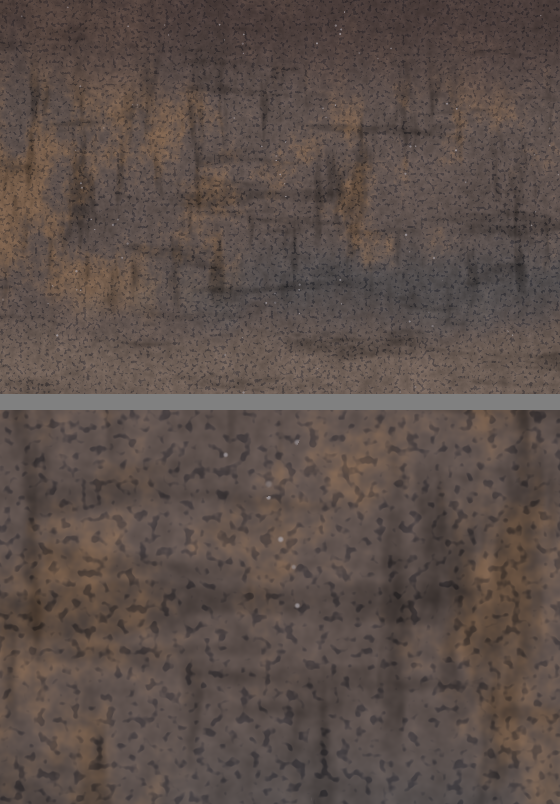
Top: the whole. Bottom: its middle third, enlarged.
This texture is drawn by a Shadertoy shader. Its source:

```glsl
// Weathered oxidised metal: umber and rust patina with drips, dark pitting and pale flecks.

#define CLOUD_SCALE 3.2
#define DRIP_STRENGTH 0.24
#define STAIN_STRENGTH 0.20
#define RUST_AMOUNT 0.85
#define PIT_SCALE 105.0
#define PIT_STRENGTH 0.27
#define GRAIN_STRENGTH 0.20
#define FLECK_SCALE 85.0
#define FLECK_DENSITY 0.09
#define BRIGHTNESS 1.05

const vec3 UMBER = vec3(0.275, 0.225, 0.215);
const vec3 STONE = vec3(0.355, 0.308, 0.292);
const vec3 RUST  = vec3(0.445, 0.345, 0.265);
const vec3 SLATE = vec3(0.295, 0.285, 0.290);
const vec3 SAND  = vec3(0.415, 0.357, 0.322);
const vec3 FLECK = vec3(0.66, 0.64, 0.66);

vec3 hash3(vec2 cell) {
    vec3 q = fract(cell.xyx * vec3(0.1031, 0.1030, 0.0973));
    q += dot(q, q.yxz + 33.33);
    return fract((q.xxy + q.yzz) * q.zyx);
}

float cornerRamp(vec2 cell, vec2 offset) {
    float angle = 6.2832 * hash3(cell).x;
    return dot(vec2(cos(angle), sin(angle)), offset);
}

// Gradient noise, about -0.7 to 0.7
float gradientNoise(vec2 p) {
    vec2 i = floor(p), f = p - i;
    vec2 u = f * f * f * (f * (f * 6.0 - 15.0) + 10.0);
    vec2 e = vec2(0.0, 1.0);
    return mix(mix(cornerRamp(i, f), cornerRamp(i + e.yx, f - e.yx), u.x),
               mix(cornerRamp(i + e.xy, f - e.xy), cornerRamp(i + 1.0, f - 1.0), u.x), u.y);
}

float fbm(vec2 p, int octaves) {
    float sum = 0.0, amplitude = 0.7;
    for (int i = 0; i < octaves; i++) {
        sum += amplitude * gradientNoise(p);
        p = mat2(1.9, 0.35, -0.35, 1.9) * p + 17.3;
        amplitude *= 0.58;
    }
    return sum;
}

float band(float x, float center, float width) {
    float d = (x - center) / width;
    return exp(-d * d);
}

// Sparse round flecks, one candidate in each cell
float flecks(vec2 p, float density) {
    vec2 cell = floor(p);
    vec3 h = hash3(cell + 211.0);
    vec2 center = 0.3 + 0.4 * hash3(cell + 57.0).xy;
    float radius = mix(0.12, 0.28, h.y);
    float dotMask = 1.0 - smoothstep(radius * 0.4, radius + 0.1, length(p - cell - center));
    return dotMask * step(h.x, density) * mix(0.4, 1.0, h.z);
}

void mainImage(out vec4 fragColor, in vec2 fragCoord) {
    vec2 p = fragCoord / iResolution.y;
    float across = fragCoord.x / iResolution.x;

    // Broad clouds and directional wear
    float cloud = fbm(p * CLOUD_SCALE + 4.0, 5);
    float patches = fbm(p * vec2(8.0, 6.0) + 31.0, 5);
    vec2 warped = p + 0.012 * vec2(patches, cloud);
    float drip = fbm(warped * vec2(17.0, 3.0) + 9.0, 4);
    float stain = fbm(warped * vec2(2.5, 13.0) + 63.0, 4);
    float grain = fbm(p * 48.0 + 5.0, 3);
    float height = p.y + 0.10 * cloud + 0.04 * patches;

    // Patina zones from top to bottom
    vec3 color = mix(STONE, UMBER, smoothstep(0.68, 0.97, height));
    float middle = smoothstep(0.18, 0.32, height) * (1.0 - smoothstep(0.70, 0.88, height));
    float rustField = 0.9 * cloud + 0.7 * patches + 0.35 * drip + 0.4 * grain;
    float rust = smoothstep(-0.15, 0.55, rustField + mix(0.32, -0.12, smoothstep(0.0, 0.5, across)));
    color = mix(color, RUST, RUST_AMOUNT * rust * mix(0.2, 1.0, middle));
    float slate = band(height, 0.27, 0.10) * smoothstep(0.1, 0.6, across + 0.3 * patches);
    color = mix(color, SLATE, 0.8 * slate);
    color = mix(color, SAND, 0.8 * (1.0 - smoothstep(0.08, 0.20, height)));

    // Drips, sideways stains and a broken dark seam
    float shade = 1.0 + 0.16 * patches + 0.10 * cloud;
    shade -= DRIP_STRENGTH * smoothstep(0.05, 0.42, drip) * mix(0.15, 1.0, middle);
    shade -= STAIN_STRENGTH * smoothstep(0.08, 0.45, stain);
    float seamHeight = 0.14 + 0.035 * gradientNoise(vec2(p.x * 4.0, 3.7)) + 0.015 * patches;
    float seam = band(p.y, seamHeight, 0.007) + 0.5 * band(p.y, seamHeight - 0.012, 0.022);
    shade -= 0.22 * seam * smoothstep(-0.2, 0.25, stain + cloud)
           * band(across, 0.4, 0.32);

    // Fine grain and clustered pits
    float pitNoise = gradientNoise(p * PIT_SCALE) + 0.5 * gradientNoise(p * PIT_SCALE * 1.9 + 40.0);
    float pits = smoothstep(0.08, 0.5, pitNoise + 0.4 * grain + 0.15 * patches);
    shade += GRAIN_STRENGTH * grain + 0.04;
    shade -= PIT_STRENGTH * pits;
    color *= BRIGHTNESS * max(shade, 0.45);
    color = mix(color, color * vec3(0.96, 0.99, 1.06), pits);

    // Pale mineral flecks in loose clusters
    float cluster = smoothstep(0.08, 0.45, fbm(p * 6.0 + 88.0, 3));
    color = mix(color, FLECK, 0.75 * flecks(p * FLECK_SCALE, FLECK_DENSITY * cluster));

    fragColor = vec4(clamp(color, 0.0, 1.0), 1.0);
}
```
